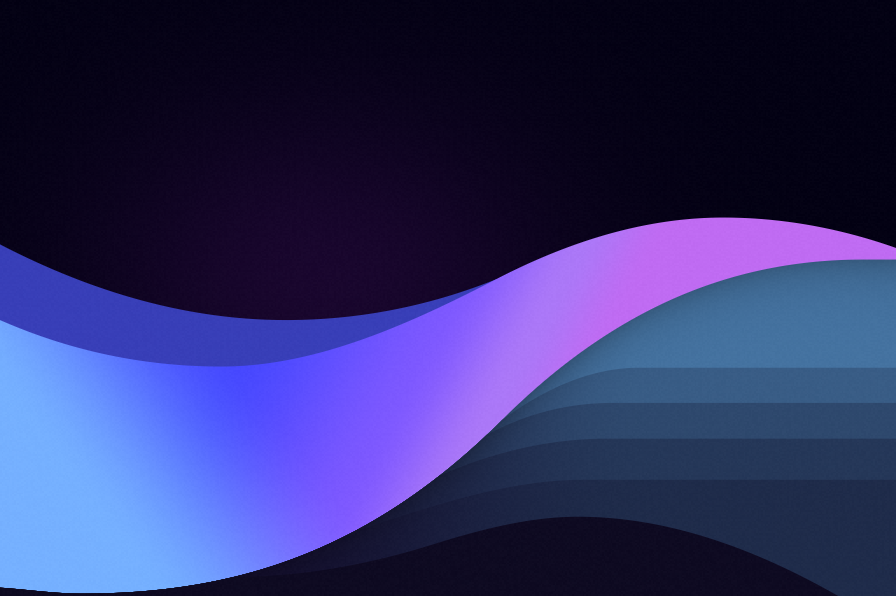
This background is drawn by a Shadertoy shader. Its source:

```glsl
// A glossy ribbon sweeps over a night sky, with stacked blue terraces below it.
// Every outline is a height curve y(x) made of cubic Hermite spans; areas are
// painted back to front, and each knot is (x, height, slope) in canvas fractions.

#define SKY vec3(0.012, 0.005, 0.075)
#define SKY_GLOW vec3(0.100, 0.025, 0.180)
#define GROUND vec3(0.055, 0.040, 0.130)
#define BAND_BLUE vec3(0.220, 0.245, 0.720)
#define RIBBON_SKY vec3(0.460, 0.690, 1.000)
#define RIBBON_BLUE vec3(0.270, 0.280, 1.000)
#define RIBBON_VIOLET vec3(0.500, 0.350, 1.000)
#define RIBBON_LILAC vec3(0.670, 0.470, 0.970)
#define RIBBON_PINK vec3(0.750, 0.420, 0.950)
#define TERRACE_TOP vec3(0.270, 0.450, 0.630)
#define TERRACE_LOW vec3(0.120, 0.170, 0.290)
#define GRAIN 0.014

float hash(vec2 p) {
    return fract(sin(dot(p, vec2(127.1, 311.7))) * 43758.5453);
}

// Cubic span between two knots, held constant beyond its ends
float span(float x, vec3 a, vec3 b) {
    float width = b.x - a.x;
    float t = clamp((x - a.x) / width, 0.0, 1.0);
    float s = 1.0 - t;
    return mix(a.y, b.y, t * t * (3.0 - 2.0 * t))
         + width * t * s * (a.z * s - b.z * t);
}

float bandTop(float x) {
    vec3 dip = vec3(0.319, 0.463, 0.0);
    return x < dip.x ? span(x, vec3(0.0, 0.590, -0.78), dip)
                     : span(x, dip, vec3(0.553, 0.531, 0.60));
}

float ribbonTop(float x) {
    vec3 dip = vec3(0.247, 0.385, 0.0);
    vec3 rise = vec3(0.553, 0.531, 0.78);
    vec3 crest = vec3(0.807, 0.635, 0.0);
    if (x < dip.x) return span(x, vec3(0.0, 0.463, -0.66), dip);
    if (x < rise.x) return span(x, dip, rise);
    if (x < crest.x) return span(x, rise, crest);
    return span(x, crest, vec3(1.0, 0.584, -0.53));
}

float ribbonBottom(float x) {
    vec3 dip = vec3(0.091, 0.004, 0.0);
    vec3 rise = vec3(0.560, 0.295, 1.5);
    if (x < dip.x) return span(x, vec3(0.0, 0.014, -0.1), dip);
    if (x < rise.x) return span(x, dip, rise);
    return span(x, rise, vec3(0.9635, 0.5645, 0.0));
}

float groundTop(float x) {
    vec3 rise = vec3(0.482, 0.086, 0.47);
    vec3 crest = vec3(0.645, 0.133, 0.0);
    if (x < rise.x) return span(x, vec3(0.26, 0.032, 0.0), rise);
    if (x < crest.x) return span(x, rise, crest);
    return span(x, crest, vec3(1.0, -0.06, -1.0));
}

// Smooth coverage of the area below a curve; depth is positive inside
float cover(float depth) {
    float pixel = length(vec2(dFdx(depth), dFdy(depth)));
    return clamp(depth / max(pixel, 1e-5) + 0.5, 0.0, 1.0);
}

vec3 ribbonColor(vec2 uv) {
    float along = uv.x + 0.35 * (0.4 - uv.y);
    vec3 color = mix(RIBBON_BLUE, RIBBON_VIOLET, smoothstep(0.25, 0.50, along));
    color = mix(color, RIBBON_LILAC, smoothstep(0.47, 0.585, along));
    color = mix(color, RIBBON_PINK, smoothstep(0.58, 0.67, along));
    float skyLight = 1.0 - smoothstep(0.17, 0.47, uv.x + 0.5 * uv.y);
    return mix(color, RIBBON_SKY, skyLight);
}

vec3 terraceColor(float level, float x) {
    vec3 tone = mix(TERRACE_TOP, TERRACE_LOW, 1.0 - pow(1.0 - level, 1.3));
    return mix(GROUND * 1.4, tone, smoothstep(0.25, 0.72, x));
}

void mainImage(out vec4 fragColor, in vec2 fragCoord) {
    vec2 uv = fragCoord / iResolution.xy;

    // Sky with a soft purple glow
    vec2 glowOffset = (uv - vec2(0.36, 0.53)) / vec2(0.27, 0.30);
    vec3 color = mix(SKY, SKY_GLOW, exp(-dot(glowOffset, glowOffset)));

    // Rear band, then the front ribbon
    color = mix(color, BAND_BLUE, cover(bandTop(uv.x) - uv.y));
    color = mix(color, ribbonColor(uv), cover(ribbonTop(uv.x) - uv.y));

    // Terraces under the ribbon, darker at each step down
    float depth = ribbonBottom(uv.x) - uv.y;
    float under = cover(depth);
    float shadow = 1.0 - 0.22 * exp(-max(depth, 0.0) / 0.035);
    color = mix(color, terraceColor(0.0, uv.x) * shadow, under);

    vec3 starts[4] = vec3[4](vec3(0.560, 0.295, 1.10), vec3(0.544, 0.271, 0.80),
                             vec3(0.492, 0.203, 0.65), vec3(0.390, 0.105, 0.50));
    vec2 shelves[4] = vec2[4](vec2(0.713, 0.383), vec2(0.684, 0.324),
                              vec2(0.677, 0.264), vec2(0.651, 0.195));
    for (int i = 0; i < 4; i++) {
        float edge = span(uv.x, starts[i], vec3(shelves[i], 0.0));
        vec3 tone = terraceColor(float(i + 1) / 4.0, uv.x) * shadow;
        color = mix(color, tone, min(under, cover(edge - uv.y)));
    }

    // Dark ground and fine grain
    color = mix(color, GROUND, min(under, cover(groundTop(uv.x) - uv.y)));
    color += GRAIN * (hash(floor(uv * vec2(512.0, 340.0))) - 0.5);
    fragColor = vec4(clamp(color, 0.0, 1.0), 1.0);
}
```
